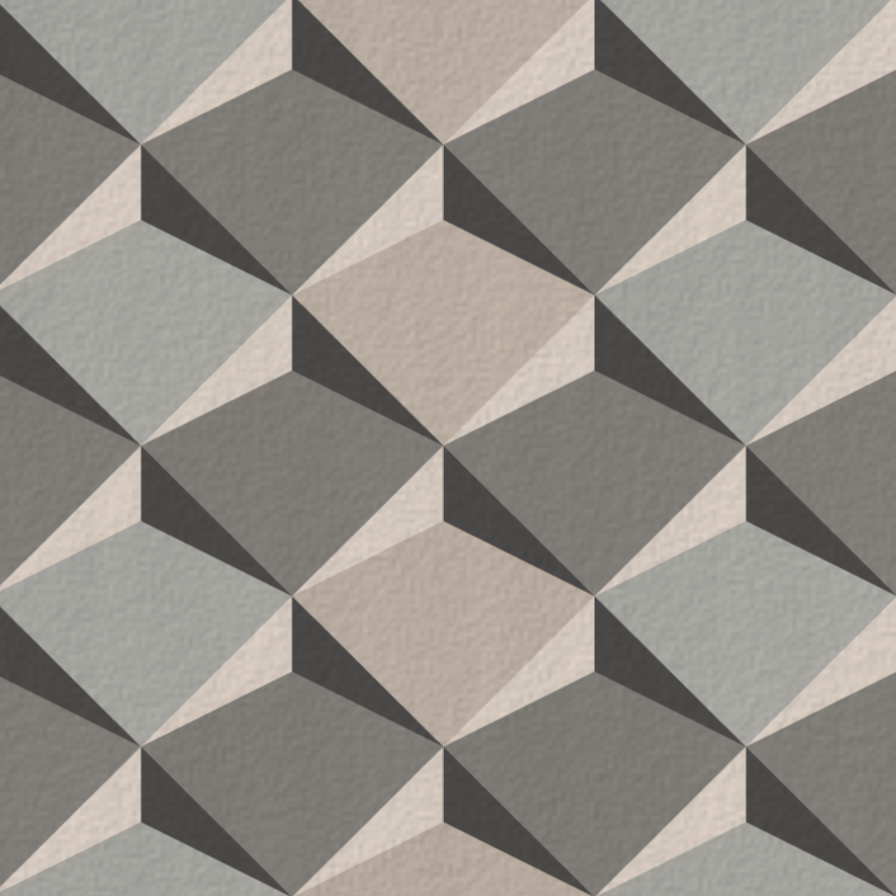
This pattern is drawn by a Shadertoy shader. Its source:

```glsl
// Folded-paper diamonds: a rotated square lattice in which each diamond holds
// a kite-shaped face below a pale left flap and a dark right flap. Face colour
// follows the column; embossed grain and faint streaks give a paper surface.

const vec2 PERIOD = vec2(0.3376, 0.3360);   // diamond width and height
const vec2 ORIGIN = vec2(0.4948, 0.6706);   // centre of one beige diamond
const float NOTCH = 0.25;                   // height of the fold above centre
const float EDGE_WIDTH = 0.0026;            // softness of the edges
const int EDGE_TAPS = 4;                    // samples per axis for smoothing

const vec3 STONE = vec3(0.495, 0.482, 0.462);
const vec3 SILVER = vec3(0.637, 0.634, 0.615);
const vec3 BEIGE = vec3(0.712, 0.662, 0.615);
const vec3 PALE_FLAP = vec3(0.825, 0.780, 0.742);
const vec3 DARK_FLAP = vec3(0.290, 0.283, 0.275);

const float GRAIN_SCALE = 190.0;
const float GRAIN_DEPTH = 0.055;
const float STREAK_DEPTH = 0.035;
const float TONE_VARIATION = 0.025;
const float FACE_GRADIENT = 0.035;

float hash(vec2 p) {
    vec3 h = fract(vec3(p.xyx) * 0.1031);
    h += dot(h, h.yzx + 33.33);
    return fract((h.x + h.y) * h.z);
}

float noise(vec2 p) {
    vec2 i = floor(p);
    vec2 f = fract(p);
    f = f * f * (3.0 - 2.0 * f);
    return mix(mix(hash(i), hash(i + vec2(1.0, 0.0)), f.x),
               mix(hash(i + vec2(0.0, 1.0)), hash(i + 1.0), f.x), f.y);
}

// Flat colour of the folded diamonds at one point
vec3 diamondColor(vec2 p) {
    vec2 q = (p - ORIGIN) / PERIOD;
    vec2 diagonal = vec2(q.x + q.y, q.x - q.y);
    vec2 cell = floor(diagonal + 0.5);
    vec2 d = diagonal - cell;
    vec2 local = 0.5 * vec2(d.x + d.y, d.x - d.y);

    // Flaps fill the area between the upper edges and the fold
    if (local.y > NOTCH - 2.0 * NOTCH * abs(local.x))
        return local.x < 0.0 ? PALE_FLAP : DARK_FLAP;

    // Odd columns are stone; even ones alternate beige and silver
    float column = mod(cell.x + cell.y, 4.0);
    vec3 face = column < 0.5 ? BEIGE : SILVER;
    if (mod(column, 2.0) > 0.5) face = STONE;

    float tone = TONE_VARIATION * (hash(cell + 40.0) - 0.5);
    return face * (1.0 + tone + FACE_GRADIENT * (local.x - local.y) * 0.5);
}

// Average over a small square to smooth every edge
vec3 smoothDiamonds(vec2 p, float width) {
    vec3 sum = vec3(0.0);
    for (int j = 0; j < EDGE_TAPS; j++)
        for (int i = 0; i < EDGE_TAPS; i++) {
            vec2 offset = (vec2(i, j) + 0.5) / float(EDGE_TAPS) - 0.5;
            sum += diamondColor(p + offset * width);
        }
    return sum / float(EDGE_TAPS * EDGE_TAPS);
}

// Brightness of the embossed surface, lit from the upper left
float paperShade(vec2 p) {
    vec2 g = p * GRAIN_SCALE;
    vec2 slope = vec2(-0.4, 0.4);
    float emboss = noise(g - slope) - noise(g + slope);
    emboss += 0.5 * (noise(g * 0.5 - slope) - noise(g * 0.5 + slope));
    float streak = noise(p * vec2(70.0, 5.0)) + noise(p * vec2(24.0, 3.0) + 9.0) - 1.0;
    return 1.0 + GRAIN_DEPTH * emboss + STREAK_DEPTH * 0.5 * streak;
}

void mainImage(out vec4 fragColor, in vec2 fragCoord) {
    vec2 p = fragCoord / iResolution.y;
    float width = max(EDGE_WIDTH, 1.3 / iResolution.y);
    vec3 color = smoothDiamonds(p, width) * paperShade(p);
    fragColor = vec4(clamp(color, 0.0, 1.0), 1.0);
}
```
